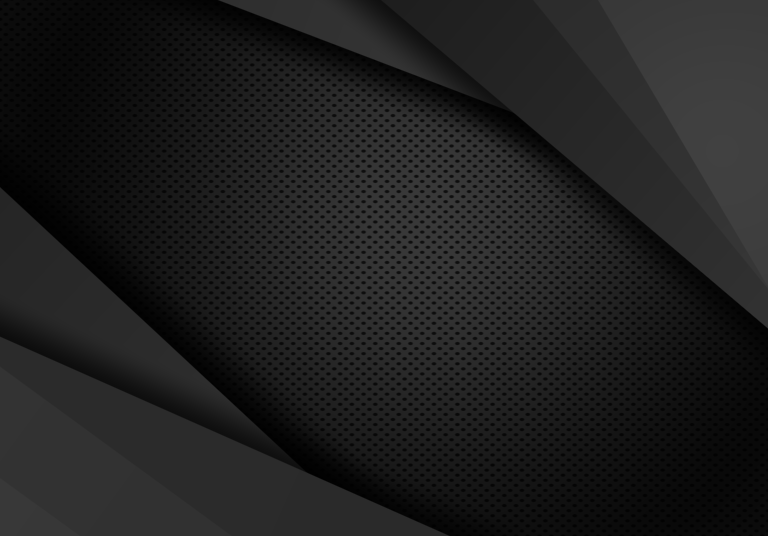
This background is drawn by a Shadertoy shader. Its source:

```glsl
// Dark perforated metal sheet framed by overlapping slanted panels.
// Each panel is a half-plane with a shade gradient along its edge, and the
// large ones cast a soft shadow; the sheet is a radial glow with staggered holes.

const float ASPECT = 1.4275;              // design width, its height is 1
const vec2 GLOW_CENTER = vec2(0.80, 0.60);
const vec2 HOLE_PITCH = vec2(0.0218, 0.0189);
const vec2 HOLE_RADIUS = vec2(0.0041, 0.0028);

// Signed distance to the line from a to b, positive on its left side
float lineDistance(vec2 p, vec2 a, vec2 b) {
    vec2 dir = normalize(b - a);
    return dir.x * (p.y - a.y) - dir.y * (p.x - a.x);
}

// Coverage of the elliptical hole nearest to p in one rectangular grid
float holeGrid(vec2 p, vec2 offset, float soft) {
    vec2 cell = (fract(p / HOLE_PITCH + offset) - 0.5) * HOLE_PITCH;
    float d = (length(cell / HOLE_RADIUS) - 1.0) * HOLE_RADIUS.y;
    return 1.0 - smoothstep(-soft, soft, d);
}

// Two interleaved grids make the staggered pattern
float holes(vec2 p, float soft) {
    return max(holeGrid(p, vec2(0.0), soft), holeGrid(p, vec2(0.5), soft));
}

// Sheet brightness: central glow plus a faint lift in the far corners
float sheet(vec2 p, float soft) {
    float r = length(p - GLOW_CENTER);
    float glow = 0.222 * exp(-3.6 * r * r);
    float lift = 0.035 * smoothstep(0.68, 0.92, r);
    return (glow + lift) * (1.0 - 0.74 * holes(p, soft));
}

// Darkens what lies beneath a panel edge
float castShadow(float under, float d, float width, float strength) {
    return under * (1.0 - strength * (1.0 - smoothstep(-0.01, width, -d)));
}

// Lays a panel over the shade beneath; shades.x is at a, shades.y at b
float panel(float under, vec2 p, vec2 a, vec2 b, vec2 shades, float soft) {
    vec2 edge = b - a;
    float along = clamp(dot(p - a, edge) / dot(edge, edge), 0.0, 1.0);
    float cover = smoothstep(-soft, soft, lineDistance(p, a, b));
    return mix(under, mix(shades.x, shades.y, along), cover);
}

// Panel together with its shadow; shadow holds width and strength
float raisedPanel(float under, vec2 p, vec2 a, vec2 b, vec2 shades,
                  vec2 shadow, float soft) {
    float shaded = castShadow(under, lineDistance(p, a, b), shadow.x, shadow.y);
    return panel(shaded, p, a, b, shades, soft);
}

void mainImage(out vec4 fragColor, in vec2 fragCoord) {
    vec2 p = fragCoord / iResolution.xy * vec2(ASPECT, 1.0);
    float soft = 0.8 / iResolution.y;
    float shade = sheet(p, soft);

    // Upper right: two raised panels, then two flat facets
    shade = raisedPanel(shade, p, vec2(0.405, 1.0), vec2(0.948, 0.792),
                        vec2(0.18, 0.215), vec2(0.085, 0.88), soft);
    shade = raisedPanel(shade, p, vec2(0.708, 1.0), vec2(1.4275, 0.387),
                        vec2(0.115, 0.195), vec2(0.080, 0.72), soft);
    shade = panel(shade, p, vec2(0.991, 1.0), vec2(1.4275, 0.461),
                  vec2(0.17, 0.215), soft);
    vec2 toSheen = p - vec2(1.33, 0.74);
    float sheen = 0.035 * exp(-14.0 * dot(toSheen, toSheen));
    shade = panel(shade, p, vec2(1.1115, 1.0), vec2(1.4275, 0.465),
                  vec2(0.21, 0.225) + sheen, soft);

    // Lower left: two raised panels, then two flat facets
    shade = raisedPanel(shade, p, vec2(0.558, 0.130), vec2(0.0, 0.651),
                        vec2(0.19, 0.145), vec2(0.100, 0.88), soft);
    shade = raisedPanel(shade, p, vec2(0.836, 0.0), vec2(0.0, 0.372),
                        vec2(0.165, 0.17), vec2(0.080, 0.72), soft);
    shade = panel(shade, p, vec2(0.431, 0.0), vec2(0.0, 0.316),
                  vec2(0.19, 0.20), soft);
    shade = panel(shade, p, vec2(0.149, 0.0), vec2(0.0, 0.108),
                  vec2(0.215, 0.22), soft);

    fragColor = vec4(vec3(shade), 1.0);
}
```
